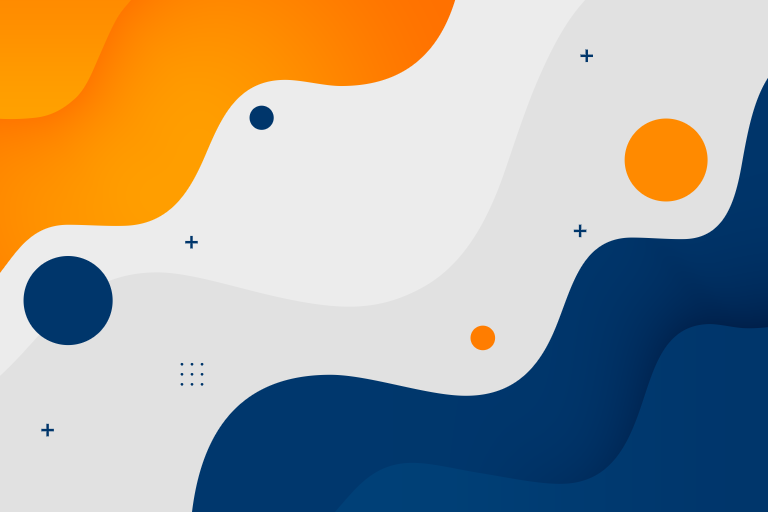
Reproduce this background procedurally as a WebGL 2 fragment shader.

```glsl
#version 300 es
precision highp float;

uniform vec2 u_resolution;
out vec4 fragColor;

// Palette
const vec3 LIGHT_GREY = vec3(0.925);
const vec3 MID_GREY = vec3(0.882);
const vec3 AMBER = vec3(1.0, 0.63, 0.0);
const vec3 ORANGE = vec3(1.0, 0.54, 0.0);
const vec3 DEEP_ORANGE = vec3(1.0, 0.44, 0.0);
const vec3 NAVY = vec3(0.0, 0.21, 0.42);
const vec3 BRIGHT_NAVY = vec3(0.0, 0.25, 0.465);
const vec3 DARK_NAVY = vec3(0.0, 0.11, 0.27);

// Layout, in units of the canvas height
const float ASPECT = 1.5;
const float FRAME_ANGLE = 40.0;
const float ORANGE_SHADOW = 0.085;
const float NAVY_SHADOW = 0.1;
const vec2 AMBER_CENTER = vec2(0.3, 0.7);
const vec2 PLUS_SIZE = vec2(0.0122, 0.0024);
const vec2 GRID_CENTER = vec2(0.375, 0.269);
const float GRID_STEP = 0.0196;
const float DOT_RADIUS = 0.0026;

// Wave nodes: x, y, tangent angle in degrees
const int NODES = 8;
const vec3 GREY_WAVE[NODES] = vec3[](
  vec3(0.0, 0.266, 42), vec3(0.307, 0.468, 0), vec3(0.5, 0.43, -14), vec3(0.682, 0.401, 0),
  vec3(0.826, 0.439, 29), vec3(0.986, 0.666, 71), vec3(1.055, 0.854, 66), vec3(1.143, 1.0, 47));
const vec3 ORANGE_WAVE[NODES] = vec3[](
  vec3(0.0, 0.467, 52), vec3(0.133, 0.561, 0), vec3(0.244, 0.559, 2), vec3(0.402, 0.699, 67),
  vec3(0.557, 0.844, 0), vec3(0.666, 0.832, 0), vec3(0.889, 1.0, 73), vec3(0.93, 1.134, 73));
const vec3 ORANGE_INNER[NODES] = vec3[](
  vec3(0.0, 0.768, -3), vec3(0.068, 0.77, 6), vec3(0.146, 0.807, 42), vec3(0.195, 0.893, 66),
  vec3(0.229, 0.965, 60), vec3(0.256, 1.0, 50), vec3(0.293, 1.043, 48), vec3(0.332, 1.088, 46));
const vec3 NAVY_WAVE[NODES] = vec3[](
  vec3(0.375, 0.0, 83), vec3(0.645, 0.268, 0), vec3(0.91, 0.227, 0), vec3(1.08, 0.348, 66),
  vec3(1.234, 0.536, 0), vec3(1.336, 0.533, 1), vec3(1.449, 0.68, 80), vec3(1.5, 0.848, 57));
const vec3 NAVY_INNER[NODES] = vec3[](
  vec3(0.654, 0.0, 48), vec3(0.805, 0.096, 0), vec3(0.938, 0.076, -9), vec3(1.094, 0.055, 0),
  vec3(1.246, 0.189, 70), vec3(1.383, 0.367, 2), vec3(1.455, 0.359, -2), vec3(1.5, 0.361, 6));

// Disks: x, y, radius
const vec3 NAVY_DISKS[2] = vec3[](vec3(0.133, 0.413, 0.087), vec3(0.511, 0.77, 0.0236));
const vec3 ORANGE_DISKS[2] = vec3[](vec3(1.301, 0.6875, 0.081), vec3(0.943, 0.34, 0.024));
const vec2 PLUSES[4] = vec2[](
  vec2(1.146, 0.891), vec2(0.374, 0.527), vec2(1.133, 0.549), vec2(0.093, 0.16));

// Turns a point into the diagonal frame, where every wave is a function of x
vec2 toFrame(vec2 p) {
  float a = radians(FRAME_ANGLE);
  return vec2(dot(p, vec2(cos(a), sin(a))), dot(p, vec2(-sin(a), cos(a))));
}

// Signed distance to a Hermite spline, positive above it
float waveDistance(vec2 p, vec3 nodes[NODES]) {
  vec2 q = toFrame(p);
  int k = 0;
  for (int i = 1; i < NODES - 1; i++) {
    if (q.x > toFrame(nodes[i].xy).x) k = i;
  }
  vec2 a = toFrame(nodes[k].xy);
  vec2 b = toFrame(nodes[k + 1].xy);
  float w = b.x - a.x;
  float m0 = tan(radians(nodes[k].z - FRAME_ANGLE)) * w;
  float m1 = tan(radians(nodes[k + 1].z - FRAME_ANGLE)) * w;
  float t = clamp((q.x - a.x) / w, 0.0, 1.0);
  float rise = b.y - a.y;
  float c2 = 3.0 * rise - 2.0 * m0 - m1;
  float c3 = m0 + m1 - 2.0 * rise;
  float slope = (m0 + t * (2.0 * c2 + 3.0 * c3 * t)) / w;
  float y = a.y + t * (m0 + t * (c2 + t * c3)) + slope * (q.x - a.x - t * w);
  return (q.y - y) / sqrt(1.0 + slope * slope);
}

float boxDistance(vec2 p, vec2 size) {
  vec2 d = abs(p) - size;
  return length(max(d, 0.0)) + min(max(d.x, d.y), 0.0);
}

// Antialiased coverage of the inside of a distance field
float cover(float d) {
  return clamp(0.5 - d * u_resolution.y, 0.0, 1.0);
}

void main() {
  vec2 p = gl_FragCoord.xy / u_resolution * vec2(ASPECT, 1.0);
  vec3 color = mix(LIGHT_GREY, MID_GREY, cover(waveDistance(p, GREY_WAVE)));

  // Orange corner with a shadow under its inner wave
  float inner = waveDistance(p, ORANGE_INNER);
  vec3 orange = mix(AMBER, DEEP_ORANGE, smoothstep(0.05, 0.68, distance(p, AMBER_CENTER)));
  orange = mix(orange, DEEP_ORANGE, 0.8 * exp(-max(-inner, 0.0) / ORANGE_SHADOW));
  vec3 innerOrange = mix(AMBER, ORANGE, smoothstep(0.75, 1.05, p.y));
  orange = mix(orange, innerOrange, cover(-inner));
  color = mix(color, orange, cover(-waveDistance(p, ORANGE_WAVE)));

  // Navy corner, its shadow growing to the right
  inner = waveDistance(p, NAVY_INNER);
  float shade = smoothstep(0.85, 1.5, p.x) * exp(-max(inner, 0.0) / NAVY_SHADOW);
  vec3 navy = mix(mix(NAVY, BRIGHT_NAVY, 0.25 * (1.0 - p.x / ASPECT)), DARK_NAVY, 0.85 * shade);
  vec3 innerNavy = mix(BRIGHT_NAVY, NAVY, smoothstep(0.75, 1.5, p.x));
  navy = mix(navy, innerNavy, cover(inner));
  color = mix(color, navy, cover(waveDistance(p, NAVY_WAVE)));

  // Disks
  for (int i = 0; i < 2; i++) {
    color = mix(color, NAVY, cover(distance(p, NAVY_DISKS[i].xy) - NAVY_DISKS[i].z));
    vec3 fill = mix(ORANGE, DEEP_ORANGE, 0.5 * float(i));
    color = mix(color, fill, cover(distance(p, ORANGE_DISKS[i].xy) - ORANGE_DISKS[i].z));
  }

  // Plus signs and the dot grid
  float marks = 1.0;
  for (int i = 0; i < 4; i++) {
    vec2 q = p - PLUSES[i];
    marks = min(marks, min(boxDistance(q, PLUS_SIZE), boxDistance(q, PLUS_SIZE.yx)));
  }
  vec2 g = p - GRID_CENTER;
  g -= GRID_STEP * clamp(round(g / GRID_STEP), -1.0, 1.0);
  marks = min(marks, length(g) - DOT_RADIUS);
  color = mix(color, NAVY, cover(marks));

  fragColor = vec4(color, 1.0);
}
```
